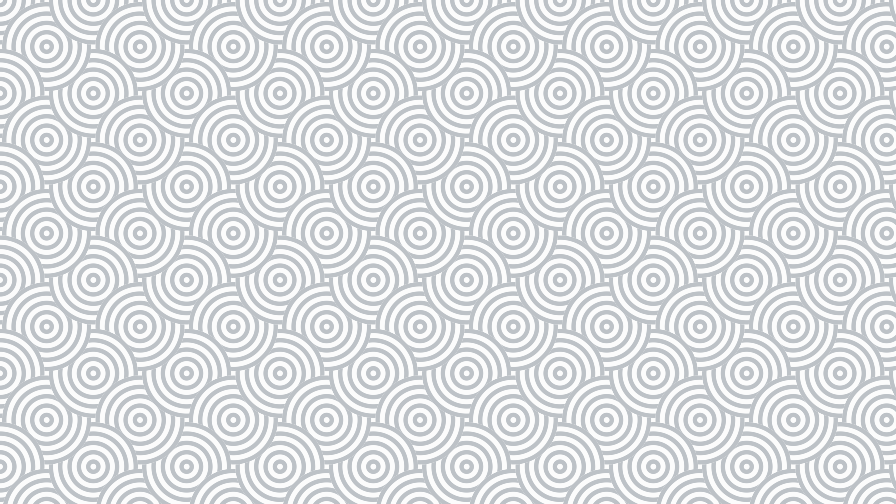
Reproduce this pattern procedurally as a Shadertoy shader.

```glsl
#define TILES_DOWN 5.4
#define PHASE vec2(0.0, 0.4)
#define DISC_RADIUS 0.478
#define RING_PERIOD 0.1
#define LINE_WIDTH 0.047
#define LINE_COLOR vec3(0.74, 0.76, 0.78)
#define PAPER_COLOR vec3(0.99)

// Antialiased coverage of the inside of a signed distance
float coverage(float dist, float pixel) {
    return 1.0 - smoothstep(-0.5 * pixel, 0.5 * pixel, dist);
}

// Distance to the nearest ring line, counted inward from the rim
float ringLines(float radius) {
    float inward = DISC_RADIUS - 0.5 * LINE_WIDTH - radius;
    float offset = mod(inward + 0.5 * RING_PERIOD, RING_PERIOD) - 0.5 * RING_PERIOD;
    return abs(offset) - 0.5 * LINE_WIDTH;
}

// Paint one ringed disc over the colour below it
vec3 paintDisc(vec3 under, float radius, float pixel) {
    vec3 disc = mix(PAPER_COLOR, LINE_COLOR, coverage(ringLines(radius), pixel));
    return mix(under, disc, coverage(radius - DISC_RADIUS, pixel));
}

void mainImage(out vec4 fragColor, in vec2 fragCoord) {
    float pixel = TILES_DOWN / iResolution.y;
    vec2 p = fragCoord * pixel - PHASE;

    // Two interleaved square grids of discs
    vec2 rising = fract(p + 0.5) - 0.5;
    vec2 falling = fract(p) - 0.5;

    // Weave: each grid lies on top along its own diagonal
    bool risingOnTop = rising.x * rising.y > 0.0;
    float top = length(risingOnTop ? rising : falling);
    float bottom = length(risingOnTop ? falling : rising);

    vec3 color = paintDisc(PAPER_COLOR, bottom, pixel);
    color = paintDisc(color, top, pixel);
    fragColor = vec4(color, 1.0);
}
```
